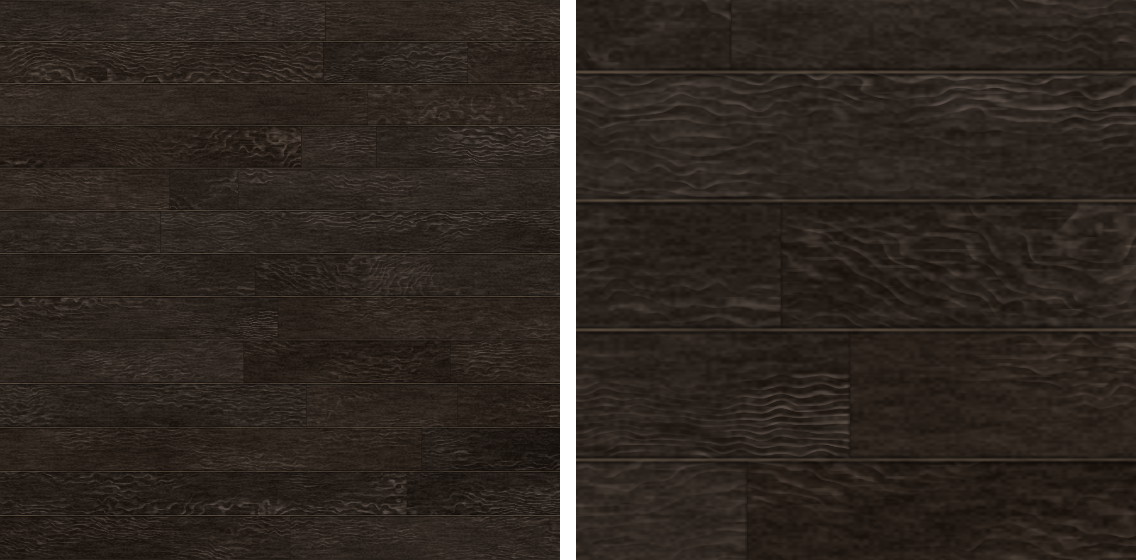
Left, the full canvas; right, a detail of the centre.
Reproduce this texture procedurally as a three.js fragment shader.

```glsl
varying vec2 vUv;

const float ROW_BASE = 0.0742;    // height of the top row
const float ROW_GROWTH = 0.00021; // rows widen slightly downward
const vec3 DARK_STAIN = vec3(0.112, 0.084, 0.064);
const vec3 PALE_GRAIN = vec3(0.29, 0.25, 0.22);
const vec3 SEAM_EDGE = vec3(0.39, 0.33, 0.27);
const vec3 JOINT_GAP = vec3(0.08, 0.06, 0.05);

float hash(vec2 p) {
  vec3 q = fract(vec3(p.xyx) * 0.1031);
  q += dot(q, q.yzx + 33.33);
  return fract((q.x + q.y) * q.z);
}

float noise(vec2 p) {
  vec2 i = floor(p);
  vec2 f = fract(p);
  vec2 u = f * f * (3.0 - 2.0 * f);
  return mix(mix(hash(i), hash(i + vec2(1.0, 0.0)), u.x),
             mix(hash(i + vec2(0.0, 1.0)), hash(i + vec2(1.0, 1.0)), u.x), u.y);
}

float fbm(vec2 p) {
  float sum = 0.0;
  float gain = 0.5;
  for (int i = 0; i < 4; i++) {
    sum += gain * noise(p);
    p = p * 2.03 + 17.3;
    gain *= 0.5;
  }
  return sum;
}

// Continuous row number, counted from the top
float rowCoordinate(float depth) {
  float root = sqrt(ROW_BASE * ROW_BASE + 4.0 * ROW_GROWTH * depth);
  return (root - ROW_BASE) / (2.0 * ROW_GROWTH);
}

float mainJoint(float row) {
  return 0.51 + 0.16 * cos(0.6 * row) + 0.11 * cos(1.571 * (row - 2.4));
}

// Only some rows have a second joint; the others place it off the canvas
float extraJoint(float row, float firstJoint) {
  float present = step(0.66, hash(vec2(row, 8.0)));
  float place = fract(firstJoint + mix(0.12, 0.4, hash(vec2(row, 5.0))));
  return mix(2.0, place, present);
}

float softLine(float distance, float halfWidth, float blur) {
  return 1.0 - smoothstep(halfWidth - blur, halfWidth + blur, abs(distance));
}

// Jagged growth rings: a crisp pale edge that fades to one side
float growthRings(vec2 p, float seed, float figure) {
  vec2 offset = vec2(seed * 13.7, seed * 7.9);
  float warp = noise(vec2(p.x * 6.0, p.y * 13.0) + offset) - 0.5;
  float ripple = noise(vec2(p.x * 24.0, p.y * 30.0) + offset) - 0.5;
  float jag = noise(vec2(p.x * 85.0, p.y * 110.0) + offset) - 0.5;
  float slope = (hash(vec2(seed, 4.0)) - 0.5) * 16.0;
  float rings = p.y * mix(150.0, 75.0, figure) + p.x * slope
              + warp * mix(4.0, 13.0, figure) + ripple * 1.6 + jag * 1.0;
  float phase = fract(rings);
  return smoothstep(0.0, 0.14, phase) * (1.0 - smoothstep(0.16, 0.6, phase));
}

// Short pale streaks of open pores
float pores(vec2 p, float seed) {
  float streak = noise(vec2(p.x * 85.0, p.y * 420.0) + seed * 9.1);
  return smoothstep(0.6, 0.9, streak);
}

float woodTone(vec2 p, float seed) {
  float figure = hash(vec2(seed, 1.0));
  float boardShade = hash(vec2(seed, 2.0)) - 0.5;
  float ringStrength = mix(0.2, 0.62, hash(vec2(seed, 3.0)));
  float patches = smoothstep(0.33, 0.62, fbm(vec2(p.x * 6.0, p.y * 20.0) + seed * 5.3));
  float fibre = noise(vec2(p.x * 42.0, p.y * 300.0) + seed * 3.7) - 0.5;
  float speckle = noise(p * vec2(330.0, 510.0) + seed) - 0.5;
  float broken = 0.25 + 1.25 * noise(vec2(p.x * 120.0, p.y * 330.0) + seed * 2.1);
  float cloud = fbm(p * vec2(4.0, 10.0) + seed) - 0.47;
  float rings = growthRings(p, seed, figure) * ringStrength * broken;
  return 0.21 + 0.28 * boardShade + 0.42 * cloud + 0.3 * fibre + 0.3 * speckle
       + rings * mix(0.25, 1.4, patches) + 0.26 * pores(p, seed) * (0.35 + patches);
}

void main() {
  vec2 p = vUv;
  float blur = 0.0009;

  // Board layout
  float rowPosition = rowCoordinate(1.0 - p.y);
  float row = floor(rowPosition);
  float across = fract(rowPosition);
  float rowHeight = ROW_BASE + ROW_GROWTH * (2.0 * row + 1.0);
  float firstJoint = mainJoint(row);
  float secondJoint = extraJoint(row, firstJoint);
  float board = step(firstJoint, p.x) + 2.0 * step(secondJoint, p.x);
  float seed = row * 4.0 + board + 1.0;

  // Stained wood with a slight hue shift per board
  float tone = clamp(woodTone(p, seed), -0.1, 1.3);
  vec3 color = mix(DARK_STAIN, PALE_GRAIN, tone);
  color += vec3(0.003, 0.0, -0.003) * (hash(vec2(seed, 6.0)) * 2.0 - 1.0);

  // Butt joints
  float jointDistance = min(abs(p.x - firstJoint), abs(p.x - secondJoint));
  color = mix(color, JOINT_GAP, 0.4 * softLine(jointDistance, 0.0008, blur));

  // Long seams: dark bevel around a worn pale edge
  float seamDistance = min(across, 1.0 - across) * rowHeight;
  float seamRow = floor(rowPosition + 0.5);
  float wear = noise(vec2(p.x * 14.0, seamRow * 7.3));
  float chips = noise(vec2(p.x * 130.0, seamRow * 3.1));
  float edgeStrength = 0.35 + 0.4 * wear + 0.25 * chips;
  color *= 1.0 - 0.4 * softLine(seamDistance, 0.0024, 0.0013);
  color = mix(color, SEAM_EDGE, edgeStrength * softLine(seamDistance, 0.0008, blur));

  gl_FragColor = vec4(color, 1.0);
}
```
